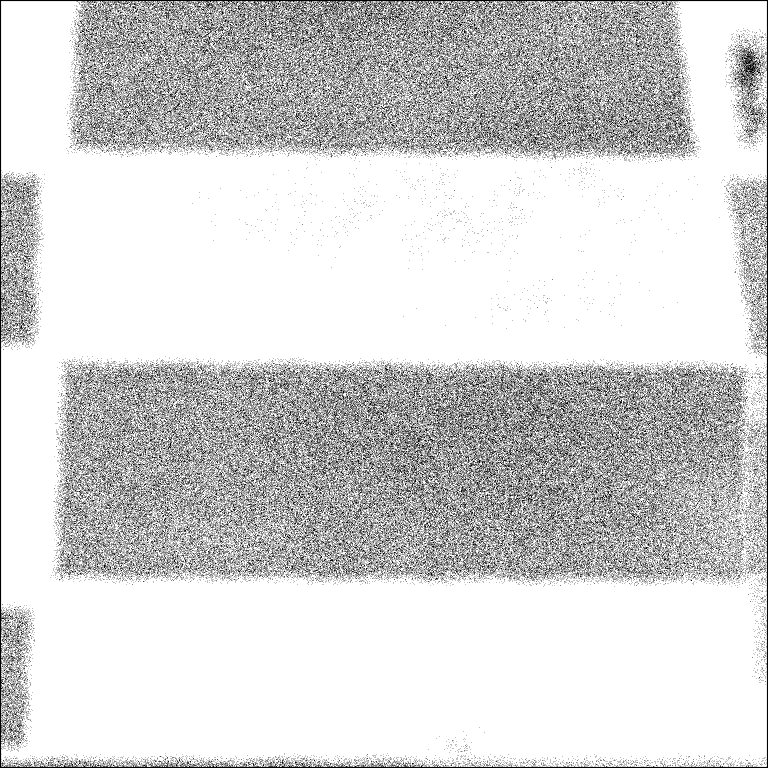
Give the GLSL for this pattern, as a Shadertoy shader.

```glsl
// Soft-edged dark courses and brick ends on white, printed as black stipple.
// Tapered slabs build an ink density; each fine grain cell is then black or
// white by hash, and grains are averaged over the pixel by exact coverage.

#define GRAINS 1536.0       // stipple cells across the canvas
#define INK 0.365           // mean share of black grains in a slab
#define MOTTLE 0.035        // broad density variation
#define EDGE 0.011          // half width of the fading slab edge
#define BORDER 0.0014       // frame line width
#define SPECK 0.03          // density of stray specks on white
#define PAPER vec3(1.0)
#define BLACK vec3(0.0)

float hash(vec2 cell) {
    uvec2 q = uvec2(ivec2(cell) + 4096) * uvec2(1597u, 3812u);
    uint h = (q.x ^ (q.y * 40503u)) * 27183u;
    h ^= h >> 15;
    h *= 73244475u;
    h ^= h >> 16;
    h *= 73244475u;
    h ^= h >> 15;
    return float(h >> 8) / 16777216.0;
}

// Distance to the nearest jittered cell point
float cellular(vec2 p) {
    vec2 base = floor(p);
    float nearest = 2.0;
    for (int j = -1; j <= 1; j++)
    for (int i = -1; i <= 1; i++) {
        vec2 cell = base + vec2(i, j);
        vec2 point = cell + vec2(hash(cell), hash(cell + 57.0));
        nearest = min(nearest, length(point - p));
    }
    return nearest;
}

float layeredSines(vec2 p) {
    float sum = 0.0, weight = 0.5;
    for (int i = 0; i < 4; i++) {
        sum += weight * sin(p.x + 1.7 * sin(p.y)) * cos(p.y + 1.3 * sin(p.x));
        p = mat2(1.5, 1.1, -1.1, 1.5) * p + 2.3;
        weight *= 0.65;
    }
    return sum;
}

float glow(vec2 p, vec2 centre, vec2 radius) {
    vec2 d = (p - centre) / radius;
    return exp(-dot(d, d));
}

float fade(float d) { return smoothstep(-EDGE, EDGE, d); }

// rows: bottom, top; sides: left and right x at the bottom, then at the top
float slab(vec2 p, vec2 rows, vec4 sides) {
    float t = (p.y - rows.x) / (rows.y - rows.x);
    vec2 ends = mix(sides.xy, sides.zw, t);
    return fade(p.y - rows.x) * fade(rows.y - p.y)
         * fade(p.x - ends.x) * fade(ends.y - p.x);
}

float inkDensity(vec2 p) {
    vec2 q = p + 0.0015 * vec2(sin(p.y * 61.0), sin(p.x * 47.0));

    // Long courses, sloping slightly down to the right
    float upper = slab(q + vec2(0.0, 0.012 * p.x), vec2(0.808, 1.05),
                       vec4(0.094, 0.904, 0.106, 0.872));
    float middle = slab(q + vec2(0.0, 0.005 * p.x), vec2(0.250, 0.526),
                        vec4(0.075, 0.970, 0.084, 0.970));

    // Brick ends cut by the canvas edges
    float ends = slab(q, vec2(0.554, 0.770), vec4(-0.1, 0.044, -0.1, 0.050));
    ends += slab(q, vec2(0.03, 0.207), vec4(-0.1, 0.031, -0.1, 0.038));
    ends += 0.8 * slab(q, vec2(0.54, 0.766), vec4(0.983, 1.1, 0.948, 1.1));
    ends += slab(q, vec2(-0.1, 0.008), vec4(-0.1, 1.1, -0.1, 1.1))
          * mix(1.3, 0.5, smoothstep(0.45, 0.65, p.x));

    // Broad tone and mottling
    float tone = INK + MOTTLE * layeredSines(p * vec2(13.0, 17.0));
    tone += 0.08 * glow(p, vec2(0.65, 0.44), vec2(0.25, 0.10));
    tone += 0.07 * glow(p, vec2(0.76, 0.83), vec2(0.16, 0.04));
    tone += 0.08 * glow(p, vec2(0.43, 1.0), vec2(0.20, 0.06));
    tone -= 0.12 * glow(p, vec2(0.95, 0.31), vec2(0.07, 0.09));
    tone -= 0.06 * glow(p, vec2(0.25, 0.30), vec2(0.12, 0.04));
    float density = max(max(upper, middle), ends) * tone;

    // Ragged dark stain and pale strip along the right side
    float ragged = 1.1 - 0.75 * cellular(p * 38.0);
    float stain = glow(p, vec2(0.976, 0.912), vec2(0.022, 0.036))
                + 0.7 * glow(p, vec2(0.980, 0.845), vec2(0.020, 0.030));
    density = max(density, 0.85 * (stain * ragged - 0.06));
    float strip = slab(q, vec2(0.25, 0.455), vec4(0.968, 1.1, 0.972, 1.1));
    strip = max(strip, 0.4 * slab(q, vec2(0.11, 0.52), vec4(0.988, 1.1, 0.975, 1.1)));
    density = max(density, 0.25 * strip);

    // Clustered stray specks, softly patchy
    float clusters = smoothstep(0.7, 0.1, cellular(p * 18.0))
                   * smoothstep(0.8, 0.2, cellular(p * 61.0));
    float worn = glow(p, vec2(0.59, 0.73), vec2(0.20, 0.045))
               + 0.5 * glow(p, vec2(0.70, 0.61), vec2(0.10, 0.03))
               + 3.0 * glow(p, vec2(0.77, 0.777), vec2(0.014, 0.012))
               + 4.0 * glow(p, vec2(0.60, 0.03), vec2(0.02, 0.013));
    return clamp(density + SPECK * worn * clusters, 0.0, 0.9);
}

void mainImage(out vec4 fragColor, in vec2 fragCoord) {
    vec2 pixel = 1.0 / iResolution.xy, uv = fragCoord * pixel;
    float density = inkDensity(uv), black = 0.0, area = 0.0;

    // Average the grains covered by this pixel
    vec2 low = (uv - 0.5 * pixel) * GRAINS, high = low + pixel * GRAINS;
    for (int j = 0; j < 7; j++)
    for (int i = 0; i < 7; i++) {
        vec2 cell = floor(low) + vec2(i, j);
        vec2 overlap = max(min(high, cell + 1.0) - max(low, cell), 0.0);
        float share = overlap.x * overlap.y;
        black += share * step(hash(cell), density);
        area += share;
    }
    black /= area;

    // Thin frame
    vec2 inset = min(uv, 1.0 - uv);
    vec2 line = clamp((BORDER - inset) / pixel + 0.5, 0.0, 1.0);
    fragColor = vec4(mix(PAPER, BLACK, max(black, max(line.x, line.y))), 1.0);
}
```
